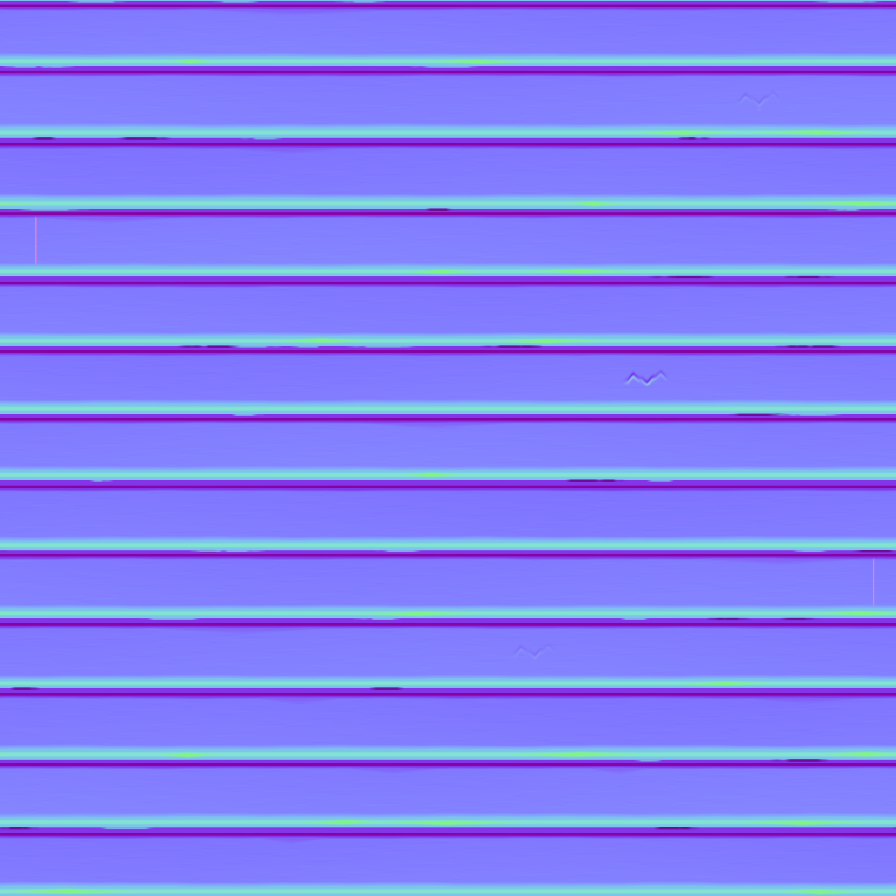
A WebGL 1 fragment shader for this texture map:

```glsl
precision highp float;
// Tangent-space normal map of horizontal lap siding: flat boards, each ending in
// a rounded bevel, a steep step and a dark groove. Boards repeat down the canvas;
// sparse tapered streaks, sine grain, scars and butt joints add the wear.

uniform vec2 u_resolution;

#define PLANKS 13.0         // boards down the canvas
#define TOP_OFFSET 0.085    // first groove below the top edge, in boards
#define SEAM_DRIFT 0.026    // wander of groove spacing, in boards
#define STEP_HEIGHT 0.085   // mean step above a groove, in boards
#define STEP_VARY 0.017     // change of step height between boards
#define GROOVE_HALF 0.019   // half width of the groove line
#define GRAIN 0.008         // strength of the wood grain
#define BOW 0.055           // change of tilt down one board
#define BOARD_TINT 0.014    // change of tilt between and along boards
#define CHIP_CHANCE 0.11    // share of cells that hold a chip
#define GLINT_CHANCE 0.20   // share of cells that hold a bevel highlight
#define JOINT_HALF 0.0008   // half width of a butt joint, in canvas widths

const float TAU = 6.28318;
const vec3 FLAT = vec3(0.51, 0.49, 1.00);
const vec3 SOFT = vec3(0.51, 0.64, 0.98);
const vec3 CYAN = vec3(0.49, 0.77, 0.92);
const vec3 TEAL = vec3(0.51, 0.89, 0.82);
const vec3 GLINT = vec3(0.50, 0.97, 0.48);
const vec3 STEEP = vec3(0.51, 0.21, 0.91);
const vec3 GROOVE = vec3(0.52, 0.01, 0.63);
const vec3 JOINT = vec3(0.86, 0.50, 0.86);

float hash(vec2 p) {
  return fract(sin(dot(p, vec2(12.99, 78.23))) * 4375.85);
}

// Soft-edged band: 1 where |d| is below halfWidth
float band(float d, float halfWidth, float aa) {
  return 1.0 - smoothstep(halfWidth - 0.5 * aa, halfWidth + 0.5 * aa, abs(d));
}

// One-dimensional cellular streaks, tapering from 1 at the middle to 0 at the ends
float streak(float x, float row, float cells, float chance) {
  float best = 0.0;
  for (int k = -1; k <= 1; k++) {
    float cell = floor(x * cells) + float(k);
    vec2 id = vec2(mod(cell, cells), row);
    float centre = cell + 0.2 + 0.6 * hash(id);
    float reach = mix(0.15, 0.6, hash(id + 7.3));
    float taper = max(0.0, 1.0 - abs(x * cells - centre) / reach);
    best = max(best, taper * step(hash(id + 3.1), chance));
  }
  return best;
}

// Layered sines that close on themselves across the canvas
float waves(float x, float seed) {
  return 0.5 * sin(TAU * 3.0 * x + seed) + 0.3 * sin(TAU * 7.0 * x + seed * 2.3)
       + 0.2 * sin(TAU * 17.0 * x + seed * 4.1);
}

// Faint wavy fibres, stronger in scattered patches
float grain(float x, float d, float plank) {
  float wobble = waves(x, plank * 1.7);
  float fibres = sin(d * 55.0 + wobble * 3.0) + sin(d * 117.0 - wobble * 5.0 + plank);
  float patches = 0.5 + 0.5 * sin(TAU * 11.0 * x + d * 19.0 + 3.0 * wobble + plank);
  return fibres * patches * patches;
}

// Tilt across a short raised scar found on every fourth board
float scar(float x, float d, float plank) {
  float dx = (x - 0.876 + 0.0313 * plank) / 0.028;
  float curve = 0.40 - 0.05 * cos(dx * 6.0 + 2.6) - 0.03 * dx + 0.015 * sin(dx * 17.0);
  float e = (d - curve) / 0.035;
  float present = band(mod(plank, 4.0) - 1.0, 0.5, 0.1);
  float strength = mix(0.15, 0.6, band(plank - 5.0, 0.5, 0.1)) * (0.7 + 0.3 * sin(dx * 9.0));
  return present * strength * e * exp(-e * e) * (1.0 - smoothstep(0.5, 1.0, abs(dx)));
}

void main() {
  vec2 uv = gl_FragCoord.xy / u_resolution;
  float x = uv.x;
  float aa = PLANKS / u_resolution.y;

  // Nearest groove, and signed distance below it in board heights
  float v = (1.0 - uv.y) * PLANKS - TOP_OFFSET;
  float nearest = floor(v + 0.5);
  float seam = mod(nearest, PLANKS);
  float drift = SEAM_DRIFT * cos(TAU * (seam - 4.0) / 8.5) - 0.005;
  drift += 0.03 * cos(0.5 * TAU * seam) * max(0.0, 1.0 - seam / 3.0);
  float d = v - nearest - drift;
  float plank = mod(seam - 1.0 + step(0.0, d), PLANKS);
  float down = fract(d);

  // Board face: slight bow, tint, grain, scars and butt joints
  vec3 board = FLAT;
  float tint = sin(plank * 2.4) + 0.6 * sin(TAU * x + plank * 1.9);
  board.rg += vec2(0.3, 1.0) * (BOW * (down - 0.45) + BOARD_TINT * tint);
  board.g += GRAIN * grain(x, down, plank);
  float tilt = scar(x, down, plank);
  board += vec3(0.25 * tilt, tilt, -0.4 * abs(tilt));
  float jointX = x - fract(plank * 0.187 + 0.479);
  float jointed = band(mod(plank, 5.0) - 3.0, 0.5, 0.1) * step(2.5, plank) * step(plank, 8.5);
  board = mix(board, JOINT, jointed * band(jointX, JOINT_HALF, 1.0 / u_resolution.x));

  // Bevel above the groove: s is the distance below the top of the step
  float gap = STEP_HEIGHT + STEP_VARY * cos(TAU * (seam - 6.9) / 2.65);
  float s = d + gap;
  float b = s / mix(0.88, 1.15, hash(vec2(seam, 2.7)));
  float ragged = b + 0.007 * waves(x, seam * 2.9);
  vec3 bevel = mix(board, SOFT, smoothstep(-0.21, -0.17, ragged));
  bevel = mix(bevel, CYAN, smoothstep(-0.17, -0.135, ragged));
  bevel = mix(bevel, TEAL, smoothstep(-0.12, -0.085, b) * (1.0 - smoothstep(-0.06, -0.03, b)));
  float glint = streak(x, seam + 20.0, 7.0, GLINT_CHANCE);
  float glintY = b + 0.07 + 0.01 * waves(x, seam * 5.3);
  bevel = mix(bevel, GLINT, 0.9 * sqrt(glint) * band(glintY, 0.03 * glint, 0.04));
  vec3 col = mix(bevel, board, step(0.0, d));

  // Step, lip under the groove with long smears, then the groove line
  float smear = streak(x, seam + 40.0, 5.0, 0.22);
  float lip = 0.05 + 0.006 * waves(x, seam);
  float below = 1.0 - smoothstep(lip - 0.02, lip + 0.025, d);
  float onStep = smoothstep(-0.5 * aa, 0.5 * aa, s);
  float smeared = 1.0 - smoothstep(0.05, 0.06 + 0.11 * smear, d);
  col = mix(col, STEEP, onStep * max(below, 0.35 * smeared * step(0.01, smear)));
  float depth = 0.95 + 0.05 * waves(x, seam * 3.7);
  col = mix(col, GROOVE, depth * band(d, GROOVE_HALF, 0.7 * aa));

  // Broken chips along the step: dark gouges and pale splinters
  float broken = 0.65 + 0.6 * waves(x * 4.0, seam * 1.3);
  float gouge = clamp(3.0 * broken * streak(x, seam + 60.0, 15.0, CHIP_CHANCE), 0.0, 1.0);
  float splinter = clamp(3.0 * broken * streak(x, seam + 80.0, 13.0, CHIP_CHANCE), 0.0, 1.0);
  col = mix(col, vec3(0.42, 0.06, 0.60), gouge * band(s - 0.012, 0.018, aa));
  col = mix(col, CYAN, 0.8 * splinter * band(s - 0.012, 0.014, aa));

  gl_FragColor = vec4(clamp(col, 0.0, 1.0), 1.0);
}
```
